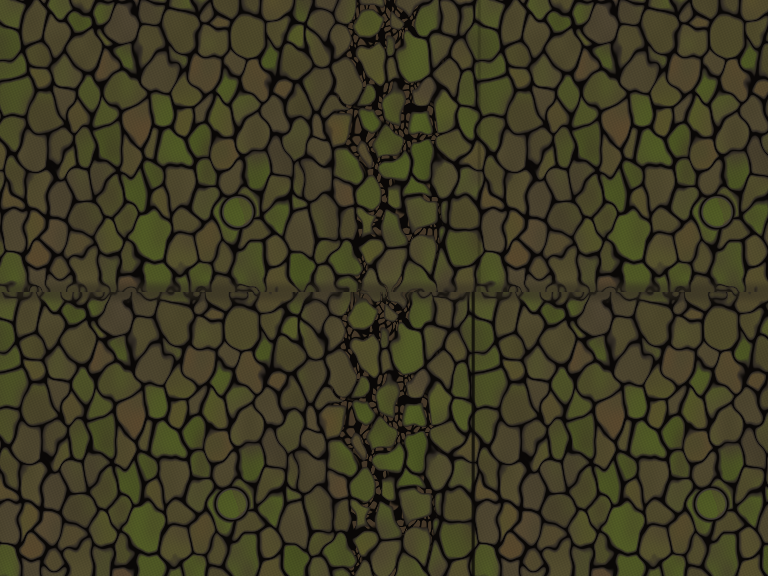
Give the GLSL for this texture, as a WebGL 2 fragment shader.

```glsl
#version 300 es
precision highp float;
// Dark mossy pebble skin: a tile of tall, rounded stones laid side by side.
// Stones are a weighted Voronoi diagram with wrapped cells; small pebbles
// fill the wide gaps of one strip, and the joints between tiles are worn.

uniform vec2 u_resolution;
out vec4 outColor;

// Layout, in units of the canvas height
const vec2 TILE = vec2(0.832, 0.507);
const vec2 GRID = vec2(20.0, 9.0);      // stones per tile
const float PEBBLE_SCALE = 4.0;         // pebbles per stone, each way
const float ROW_SLIP = 0.0104;          // sideways slip of each tile row
const float JITTER = 0.72;
const float SIZE_SPREAD = 0.42;
const float ROUNDING = 0.0024;
const float GAP = 0.0012;
const float RIM = 0.0062;
const float GRAIN_PITCH = 0.0068;
const vec2 DISC_CENTER = vec2(0.413, 0.368);
const float DISC_RADIUS = 0.029;

// Palette
const vec3 CREVICE = vec3(0.035, 0.028, 0.022);
const vec3 SHADOW = vec3(0.15, 0.13, 0.11);
const vec3 TAUPE = vec3(0.29, 0.255, 0.19);
const vec3 OLIVE = vec3(0.295, 0.275, 0.16);
const vec3 MOSS = vec3(0.29, 0.335, 0.13);
const vec3 RUST = vec3(0.32, 0.23, 0.15);
const vec3 LILAC = vec3(0.27, 0.25, 0.25);
const vec3 MUD = vec3(0.20, 0.18, 0.13);

vec3 hash3(vec2 p) {
  vec3 h = fract(vec3(p.xyx) * vec3(0.1031, 0.1030, 0.0973));
  h += dot(h, h.yxz + 33.33);
  return fract((h.xxy + h.yzz) * h.zyx);
}

// Value noise that repeats after a whole number of lattice steps
float noise(vec2 p, vec2 period) {
  vec2 i = floor(p), f = fract(p);
  f = f * f * (3.0 - 2.0 * f);
  float a = hash3(mod(i, period) + 71.0).x;
  float b = hash3(mod(i + vec2(1, 0), period) + 71.0).x;
  float c = hash3(mod(i + vec2(0, 1), period) + 71.0).x;
  float d = hash3(mod(i + 1.0, period) + 71.0).x;
  return mix(mix(a, b, f.x), mix(c, d, f.x), f.y);
}

// Site of a cell (xy) and its weight (z); every other column is staggered
vec3 site(vec2 cell, vec2 grid) {
  vec3 h = hash3(mod(cell, grid) + 13.0);
  float stagger = 0.5 * mod(cell.x, 2.0) - 0.25;
  vec2 pos = cell + 0.5 + (h.xy - 0.5) * JITTER + vec2(0.0, stagger);
  return vec3(pos, SIZE_SPREAD * h.z * h.z);
}

// Rounded distance to the cell border (x) and wrapped cell index (yz)
vec3 cells(vec2 p, vec2 grid, float rounding) {
  vec2 base = floor(p), nearest = base, size = TILE / grid;
  float best = 1e5;
  for (int k = 0; k < 25; k++) {
    vec2 cell = base + vec2(k % 5, k / 5) - 2.0;
    vec3 s = site(cell, grid);
    float power = dot(s.xy - p, s.xy - p) - s.z;
    if (power < best) { best = power; nearest = cell; }
  }
  vec2 own = site(nearest, grid).xy;
  float sum = 0.0;
  for (int k = 0; k < 25; k++) {
    vec2 cell = base + vec2(k % 5, k / 5) - 2.0;
    if (distance(cell, nearest) < 0.5) continue;
    vec3 s = site(cell, grid);
    float power = dot(s.xy - p, s.xy - p) - s.z;
    float d = 0.5 * (power - best) / max(length((s.xy - own) / size), 1e-3);
    sum += exp(-d / rounding);
  }
  return vec3(-rounding * log(sum + 1e-20), mod(nearest, grid));
}

void main() {
  float pixel = 1.0 / u_resolution.y;
  vec2 q = gl_FragCoord.xy * pixel;
  q.y = 1.0 - q.y;

  // Tile coordinates and joints
  float row = floor(q.y / TILE.y);
  float seamY = 1.0 - smoothstep(0.004, 0.024, abs(q.y - TILE.y));
  q.x += row * ROW_SLIP;
  float seamX = 1.0 - smoothstep(0.001, 0.001 + 2.0 * pixel, abs(q.x - TILE.x));
  vec2 t = fract(q / TILE);
  vec2 p = t * GRID;

  // Bend the outlines, more strongly along the horizontal joint
  vec2 wobble = vec2(noise(p * 2.0, GRID * 2.0), noise(p * 2.0 + 5.0, GRID * 2.0)) - 0.5;
  vec2 bent = p + wobble * (0.38 + 0.8 * seamY);
  vec3 stone = cells(bent, GRID, ROUNDING);
  vec3 rnd = hash3(stone.yz + 151.0);
  float patches = noise(p * 0.5, ceil(GRID * 0.5));
  float blotch = noise(p * 1.5 + 3.0, ceil(GRID * 1.5));

  // Strip where gaps open up and fill with pebbles
  float strip = smoothstep(0.68, 0.76, t.x) * (1.0 - smoothstep(0.88, 0.95, t.x));
  float opening = strip * smoothstep(0.35, 0.75, noise(p + 9.0, GRID));
  float edge = stone.x - 0.005 * opening - 0.0016 * (blotch - 0.4);

  // One round stone per tile
  float disc = DISC_RADIUS - distance(t * TILE, DISC_CENTER);
  edge = max(min(edge, -disc), disc);
  float onDisc = smoothstep(0.0, pixel, disc);

  // Stone face: taupe to olive, with moss and rust stains and fine scales
  vec3 face = mix(TAUPE, OLIVE, clamp(rnd.x * 0.8 + patches * 0.4, 0.0, 1.0));
  float green = smoothstep(0.5, 1.0, 0.5 * rnd.y + 0.4 * patches + 0.25 * blotch + 0.15 * strip);
  face = mix(face, MOSS, green * 0.9);
  face = mix(face, RUST, smoothstep(0.72, 1.0, rnd.z) * blotch * 0.6);
  vec2 scales = 6.2832 * q / GRAIN_PITCH;
  float grain = cos(scales.x + 0.5 * scales.y) * cos(scales.y - 0.3 * scales.x);
  face *= 0.95 + 0.12 * rnd.z + 0.06 * grain + 0.1 * (blotch - 0.5);

  // Crevice, shaded flank, pale outline, then face
  float body = smoothstep(GAP - pixel * 0.5, GAP + pixel * 0.6, edge);
  vec3 color = mix(CREVICE, SHADOW, body);
  color = mix(color, face, smoothstep(GAP, RIM, edge));
  float outline = exp(-pow((edge - 0.003) / 0.0014, 2.0));
  color = mix(color, LILAC, outline * (0.14 + 0.45 * onDisc));

  // Pebbles in the open gaps
  vec3 pebble = cells(bent * PEBBLE_SCALE, GRID * PEBBLE_SCALE, ROUNDING * 0.3);
  float pebbleMask = smoothstep(0.0005, 0.0005 + pixel, pebble.x) * (1.0 - body);
  pebbleMask *= smoothstep(0.1, 0.4, opening) * step(0.25, hash3(pebble.yz).x);
  color = mix(color, mix(RUST, TAUPE, 0.6) * 0.88, pebbleMask);

  // Worn joints: smeared mud across, a thin dark cut down
  color = mix(color, MUD, seamY * (0.3 + 0.35 * blotch));
  color = mix(color, CREVICE, seamX * (0.2 + 0.6 * min(row, 1.0)));
  outColor = vec4(color, 1.0);
}
```
